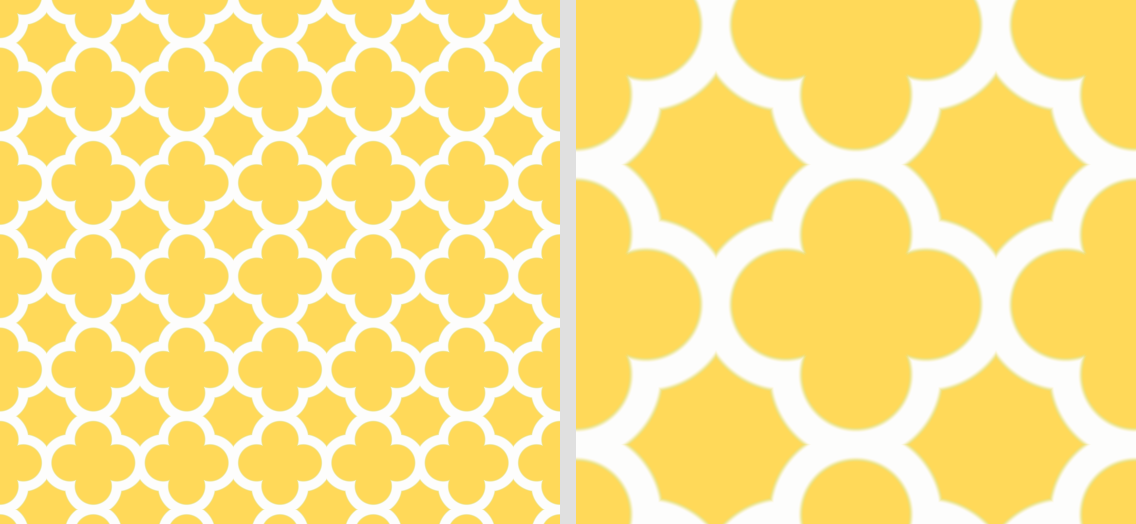
Left, the full canvas; right, a detail of the centre.
A Shadertoy shader for this pattern:

```glsl
// Quatrefoil trellis: yellow four-lobed tiles with white outlines that merge
// where neighbours meet, leaving eight-sided yellow stars between them.
// Each square cell is folded to one lobe, and a distance band forms the line.

const float TILES_ACROSS = 6.0;
const float ROW_OFFSET   = 0.655;   // height of the lowest full row of centres, in tiles
const float LOBE_OFFSET  = 0.250;   // lobe centre from tile centre, in tiles
const float LOBE_RADIUS  = 0.1975;
const float CORE_HALF    = 0.190;   // half side of the square joining the lobes
const float LINE_WIDTH   = 0.109;
const float EDGE_SOFT    = 0.012;   // half width of the soft edge, in tiles
const float EDGE_DIP     = 0.10;    // slight loss of red along the edges

const vec3 YELLOW = vec3(1.00, 0.85, 0.35);
const vec3 WHITE  = vec3(0.992, 0.992, 0.990);

// Coverage of the white outline at p, measured from the tile centre.
float trellisLine(vec2 p, float soft) {
    // Fold the four lobes onto the one along +x
    p = abs(p);
    if (p.y > p.x) p = p.yx;

    float lobe  = length(p - vec2(LOBE_OFFSET, 0.0)) - LOBE_RADIUS;
    float core  = p.x - CORE_HALF;
    float inner = min(lobe, core);
    float outer = lobe - LINE_WIDTH;
    return smoothstep(-soft, soft, inner) * (1.0 - smoothstep(-soft, soft, outer));
}

void mainImage(out vec4 fragColor, in vec2 fragCoord) {
    // Square tiles, with centres on the left and right borders
    float scale = TILES_ACROSS / iResolution.x;
    vec2 tilePos = fragCoord * scale - vec2(0.0, ROW_OFFSET);
    vec2 cell = fract(tilePos + 0.5) - 0.5;

    float soft = max(EDGE_SOFT, 0.75 * scale);
    float line = trellisLine(cell, soft);

    // Flat fill and line, with a faint tint on the yellow side of each edge
    vec3 color = mix(YELLOW, WHITE, line);
    color.r -= EDGE_DIP * 4.0 * line * (1.0 - line) * (1.0 - line);

    fragColor = vec4(color, 1.0);
}
```
